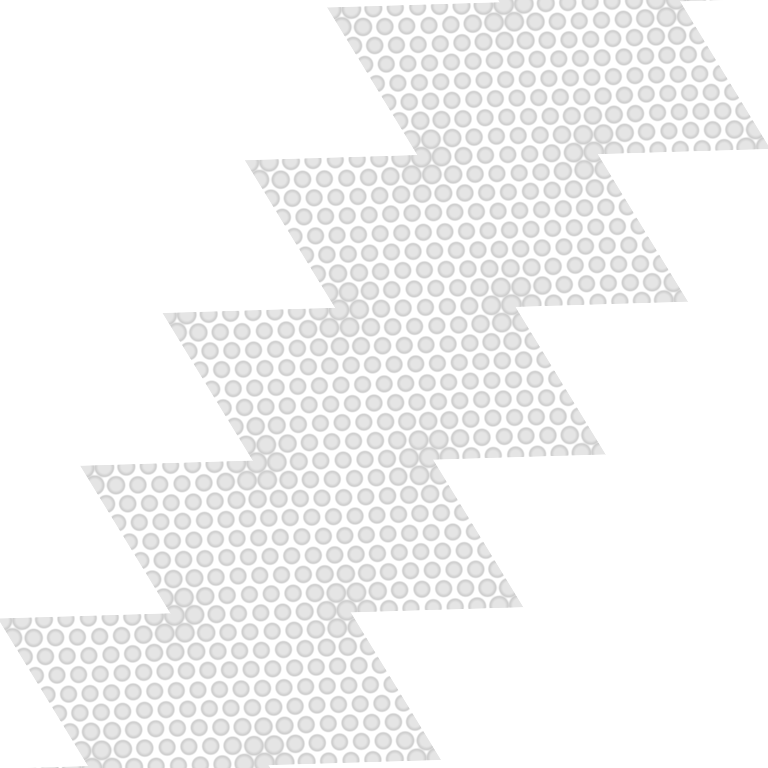
Write a Shadertoy shader that draws this pattern.

```glsl
// Stepped bands of soft grey dots on white. Dots sit on a skewed hexagonal lattice;
// around every eighth lattice node they swell, lean inward and fuse.
// Each band is a parallelogram two cells wide, shifted one cell per step.

const vec2 ANCHOR = vec2(0.4414, 0.5964);     // a swollen node
const vec2 AXIS_S = vec2(0.2246, 0.0068);     // cell side along a band
const vec2 AXIS_T = vec2(0.1174, -0.1921);    // cell side across a band
const float DOTS = 8.0;                       // dots per cell side
const float SPACING = 0.0281;                 // dot pitch in canvas units
const vec3 PAPER = vec3(1.0);
const vec3 RIM = vec3(0.80);
const vec3 CORE = vec3(0.897);

// Distance to the stepped bands, in dot pitches (negative inside).
float bandDistance(vec2 cell, float margin) {
    float dist = 1e3;
    float nearest = floor(cell.y);
    for (int i = -1; i <= 1; i++) {
        float band = nearest + float(i);
        vec2 side = vec2(abs(cell.x + band) - 1.0, abs(cell.y - band - 0.5) - 0.5);
        dist = min(dist, max(side.x, side.y) - margin);
    }
    return dist * DOTS * 0.866;
}

// Smoothly blended distance to the dots, in dot pitches.
float dotDistance(vec2 cell, mat2 axes, float blend) {
    vec2 grid = cell * DOTS;
    mat2 toPitch = axes / (DOTS * SPACING);
    float sum = 0.0;
    for (int j = -1; j <= 2; j++) {
        for (int i = -1; i <= 2; i++) {
            vec2 id = floor(grid) + vec2(i, j);
            // Vector from the nearest swollen node to this dot
            vec2 arm = toPitch * (id - DOTS * floor(id / DOTS + 0.5));
            float reach = dot(arm, arm);
            vec2 pull = 0.07 * exp(-reach / 9.0) * arm / max(sqrt(reach), 0.01);
            float radius = 0.392 + 0.085 * exp(-reach / 3.0);
            float dist = length(toPitch * (grid - id) + pull) - radius;
            sum += exp(-dist / blend);
        }
    }
    return -blend * log(max(sum, 1e-20));
}

// Light core with a darker rim.
vec3 dotColor(float depth) {
    return mix(RIM, CORE, smoothstep(0.01, 0.2, depth));
}

void mainImage(out vec4 fragColor, in vec2 fragCoord) {
    vec2 uv = fragCoord / iResolution.xy;
    float pixel = 1.0 / (iResolution.y * SPACING);

    // Canvas to lattice coordinates
    mat2 axes = mat2(AXIS_S, AXIS_T);
    vec2 cell = inverse(axes) * (uv - ANCHOR);

    float dots = dotDistance(cell, axes, 0.035);
    float bands = bandDistance(cell, 0.015);

    // Soft dot edges, crisp band edges
    float soft = max(0.05, 0.6 * pixel);
    float ink = 1.0 - smoothstep(-soft, soft, dots);
    ink *= 1.0 - smoothstep(-0.5 * pixel, 0.5 * pixel, bands);

    fragColor = vec4(mix(PAPER, dotColor(-dots), ink), 1.0);
}
```
